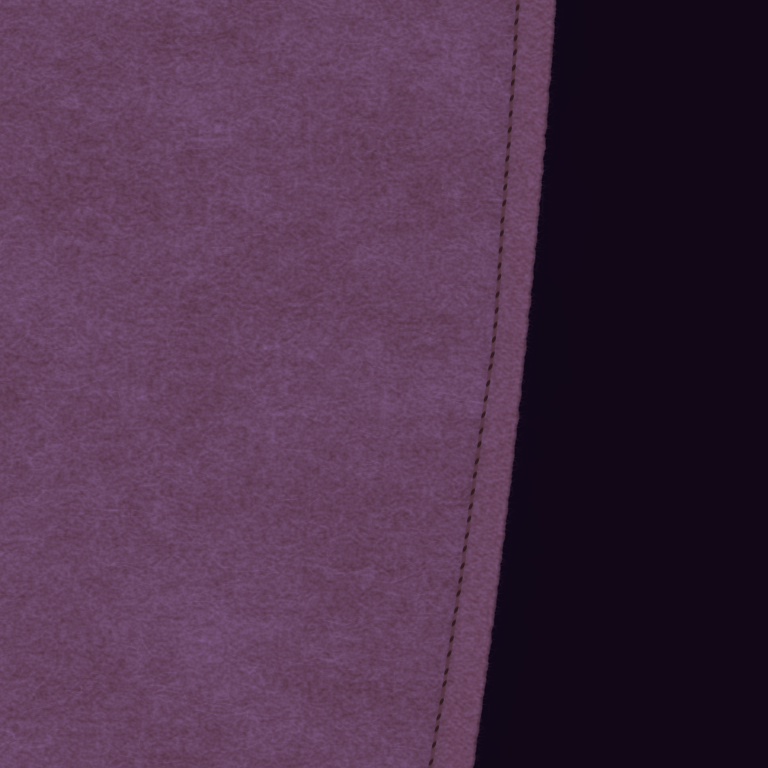
A Shadertoy shader for this texture:

```glsl
// Brushed purple cloth with a stitched hem, lying on a near-black ground.
// Two gentle parabolas place the cut edge and the seam; layered gradient
// noise gives the mottling, nap, weave grain and loose surface fibres.

#define CLOTH_DARK  vec3(0.350, 0.210, 0.290)
#define CLOTH_LIGHT vec3(0.470, 0.330, 0.495)
#define GROUND      vec3(0.068, 0.027, 0.088)
#define THREAD      vec3(0.330, 0.195, 0.225)
#define HOLE        vec3(0.170, 0.095, 0.115)
#define STITCHES    51.0
#define MOTTLE      0.26
#define NAP         0.24
#define GRAIN       0.30
#define FIBRE       0.16

vec2 hashGradient(vec2 cell) {
    vec3 p = fract(cell.xyx * vec3(0.1031, 0.1030, 0.0973));
    p += dot(p, p.yzx + 33.33);
    float angle = 6.28319 * fract((p.x + p.y) * p.z);
    return vec2(cos(angle), sin(angle));
}

float gradientNoise(vec2 p) {
    vec2 i = floor(p), f = p - i;
    vec2 u = f * f * f * (f * (f * 6.0 - 15.0) + 10.0);
    vec2 e = vec2(1.0, 0.0);
    float low  = mix(dot(hashGradient(i), f),
                     dot(hashGradient(i + e.xy), f - e.xy), u.x);
    float high = mix(dot(hashGradient(i + e.yx), f - e.yx),
                     dot(hashGradient(i + e.xx), f - e.xx), u.x);
    return 1.4 * mix(low, high, u.y);
}

float fbm(vec2 p) {
    float sum = 0.0, amp = 0.6;
    for (int i = 0; i < 4; i++) {
        sum += amp * gradientNoise(p);
        p = mat2(0.96, 0.28, -0.28, 0.96) * p * 2.03 + 17.3;
        amp *= 0.58;
    }
    return sum;
}

float edgeX(float y) {
    return 0.616 + y * (0.145 - 0.037 * y);
}

float seamX(float y) {
    float bump = (y - 0.56) / 0.1;
    return 0.560 + y * (0.177 - 0.063 * y) + 0.004 * exp(-bump * bump);
}

// Thin curved strands: zero crossings of warped, sideways-stretched noise.
float strands(vec2 p) {
    float sum = 0.0;
    for (int i = 0; i < 3; i++) {
        float k = float(i);
        vec2 q = p * vec2(20.0, 38.0) * (1.0 + 0.4 * k) + 31.7 * k;
        q += 0.8 * vec2(gradientNoise(q * 0.7), gradientNoise(q * 0.7 + 9.4));
        float line = 1.0 - smoothstep(0.0, 0.13, abs(gradientNoise(q)));
        sum += line * smoothstep(-0.1, 0.4, gradientNoise(q * 0.45 + 53.0));
    }
    return sum;
}

vec3 clothColor(vec2 p, float hem) {
    vec2 warp = 0.006 * vec2(gradientNoise(p * 30.0), gradientNoise(p * 30.0 + 7.7));
    vec2 q = p + warp;
    float mottle = fbm(q * vec2(5.0, 7.0) + 3.1);
    float nap = fbm(q * vec2(26.0, 52.0) + 11.0);
    float grain = gradientNoise(q * vec2(115.0, 175.0))
                + 0.7 * gradientNoise(p * vec2(240.0, 270.0) + 5.0);
    float twill = sin(6.28319 * (p.x * 95.0 + p.y * 125.0) + 2.5 * nap);
    float tone = 0.48 + mix(MOTTLE, 0.10, hem) * mottle
               + mix(NAP, 0.14, hem) * nap + GRAIN * grain
               + mix(0.025, 0.05, hem) * twill
               + FIBRE * (1.0 - 0.6 * hem) * (strands(p) - 0.22);
    tone += 0.10 * (0.35 - p.x) * (1.0 - p.y) + 0.05 * hem;
    vec3 color = mix(CLOTH_DARK, CLOTH_LIGHT, clamp(tone, -0.25, 1.25));
    return color + hem * vec3(0.010, 0.003, -0.008);
}

void mainImage(out vec4 fragColor, in vec2 fragCoord) {
    vec2 uv = fragCoord / iResolution.xy;
    float px = 1.0 / min(iResolution.x, iResolution.y);

    // Signed distances to the slightly frayed cut and to the seam
    float fray = 0.0012 * gradientNoise(vec2(3.0, uv.y * 65.0))
               + 0.0007 * gradientNoise(vec2(8.0, uv.y * 190.0))
               + 0.0009 * abs(sin(3.14159 * uv.y * 34.0));
    float edge = uv.x - edgeX(uv.y) - fray;
    float seam = uv.x - seamX(uv.y) - 0.0007 * gradientNoise(vec2(5.0, uv.y * 40.0));

    // Cloth, with the hem lying flatter and the rim falling into shade
    float hem = smoothstep(-0.002, 0.008, seam);
    vec3 cloth = clothColor(uv, hem);
    cloth *= 1.0 - 0.30 * smoothstep(-0.0055, 0.0, edge);
    cloth *= 1.0 - 0.09 * exp(-abs(seam) / 0.006);

    // Sunken thread, then one slanted needle hole per stitch
    float thread = 1.0 - smoothstep(0.0012, 0.0016 + 1.5 * px, abs(seam));
    cloth = mix(cloth, THREAD, 0.62 * thread);
    float index = floor(uv.y * STITCHES);
    float jitter = 0.22 * gradientNoise(vec2(index * 0.73 + 0.4, 2.6));
    float along = (fract(uv.y * STITCHES) - 0.5 - jitter) / STITCHES;
    vec2 hole = vec2(seam - 0.25 * along, along) / vec2(0.0021, 0.0043);
    float dent = 1.0 - smoothstep(0.55, 1.0 + px / 0.003, length(hole));
    cloth = mix(cloth, HOLE, 0.9 * dent);

    // Dark ground with faint unevenness and fuzz escaping from the cut
    vec3 ground = GROUND + 0.004 * fbm(uv * 6.0) * vec3(1.0, 0.5, 1.0);
    ground += vec3(-0.006, 0.001, 0.006) * exp(-max(edge, 0.0) / 0.06);
    float wisp = 1.0 - smoothstep(0.0, 0.2, abs(gradientNoise(uv * vec2(75.0, 110.0))));
    ground += 0.16 * wisp * exp(-max(edge, 0.0) / 0.0035) * CLOTH_LIGHT;

    vec3 color = mix(cloth, ground, smoothstep(-px, px, edge));
    fragColor = vec4(clamp(color, 0.0, 1.0), 1.0);
}
```
